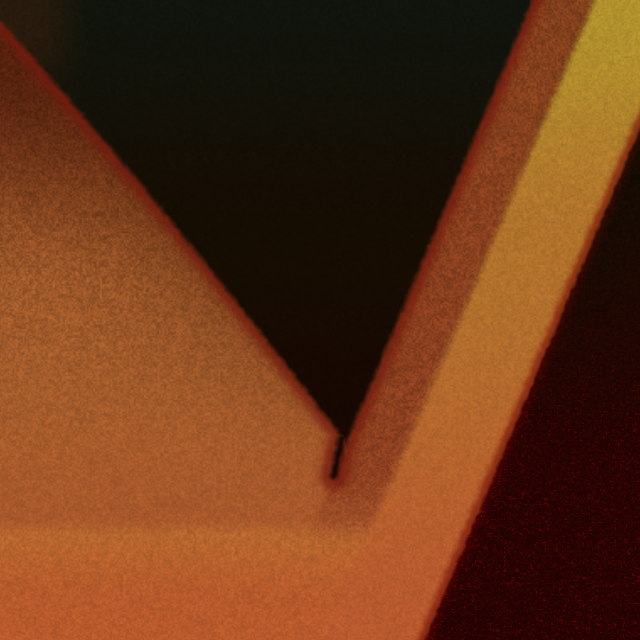
Write a WebGL 1 fragment shader that draws this background.

```glsl
precision highp float;
uniform vec2 u_resolution;

float hash(vec2 p) {
  vec3 q = fract(vec3(p.xyx) * 0.1031);
  q += dot(q, q.yzx + 33.33);
  return fract((q.x + q.y) * q.z);
}

float noise(vec2 p) {
  vec2 cell = floor(p), f = fract(p);
  f = f * f * (3.0 - 2.0 * f);
  return mix(mix(hash(cell), hash(cell + vec2(1.0, 0.0)), f.x),
             mix(hash(cell + vec2(0.0, 1.0)), hash(cell + 1.0), f.x), f.y);
}

float segmentDistance(vec2 p, vec2 a, vec2 b) {
  vec2 ab = b - a;
  return length(p - a - ab * clamp(dot(p - a, ab) / dot(ab, ab), 0.0, 1.0));
}

// Bell-shaped falloff around zero
float bell(float x, float width) {
  return exp(-x * x / (width * width));
}

void main() {
  vec2 uv = gl_FragCoord.xy / u_resolution;
  float grain = 0.6 * noise(uv * 380.0) + 0.4 * noise(uv * 190.0 + 41.0) - 0.5;
  float fleck = noise(uv * 420.0 + 97.0);
  vec2 p = uv + 0.003 * (vec2(noise(uv * 130.0), noise(uv * 130.0 + 57.0)) - 0.5);

  // Slanted coordinate: constant along the right-hand stripes
  float slant = p.x - 0.42 * p.y;
  float leftSide = (p.y - 0.967 + 1.13 * p.x + 0.17 * p.x * p.x) / 1.55;
  float wedge = min(leftSide, (0.413 - slant) / 1.085);
  float notch = 0.007 - segmentDistance(p, vec2(0.534, 0.315), vec2(0.522, 0.257));
  wedge = max(wedge, notch);
  float outer = (slant - 0.661) / 1.085;

  // Left plane: lit from below, shaded towards the wedge
  vec3 plane = mix(vec3(0.72, 0.35, 0.17), vec3(0.64, 0.36, 0.17), smoothstep(0.0, 0.45, p.y));
  plane = mix(plane, vec3(0.30, 0.10, 0.04), smoothstep(0.53, 0.95, p.y));
  float shade = exp(-max(-leftSide, 0.0) / 0.11) * smoothstep(0.2, 0.6, p.y);
  plane = mix(plane, vec3(0.36, 0.16, 0.06), 0.55 * shade);
  float ledge = smoothstep(0.16, 0.19, p.y);
  plane += vec3(0.02, 0.045, 0.01) * (1.0 - ledge) * smoothstep(0.06, 0.17, p.y);
  plane -= vec3(0.03, 0.01, 0.0) * ledge * (1.0 - smoothstep(0.19, 0.32, p.y));

  // Gold stripe
  vec3 gold = mix(vec3(0.72, 0.35, 0.18), vec3(0.69, 0.45, 0.17), smoothstep(0.0, 0.68, p.y));
  gold = mix(gold, vec3(0.69, 0.57, 0.17), smoothstep(0.62, 1.0, p.y));
  float goldMask = smoothstep(0.492, 0.518, slant);
  vec3 color = mix(plane, gold, goldMask);

  // Rust stripe, dissolving at its foot
  vec3 rust = mix(vec3(0.57, 0.25, 0.13), vec3(0.51, 0.25, 0.11), p.y);
  float rustMask = smoothstep(0.400, 0.425, slant) * (1.0 - goldMask);
  rustMask *= smoothstep(0.13, 0.27, p.y);
  color = mix(color, rust, rustMask);

  // Film grain on the lit surfaces
  float roughness = mix(0.16 + 0.16 * smoothstep(0.2, 0.7, p.y), 0.13, goldMask);
  roughness = mix(roughness, 0.30, rustMask);
  color *= 1.0 + 1.3 * roughness * grain;

  // Red rims
  color = mix(color, vec3(0.45, 0.10, 0.05), 0.75 * bell(wedge + 0.004, 0.013));
  color = mix(color, vec3(0.50, 0.11, 0.04), 0.75 * bell(outer + 0.002, 0.008));

  // Dark wedge, cool at the top and warm at the tip
  vec3 hollow = mix(vec3(0.095, 0.025, 0.008), vec3(0.085, 0.050, 0.008), smoothstep(0.25, 0.65, p.y));
  hollow = mix(hollow, vec3(0.065, 0.080, 0.050), smoothstep(0.62, 1.02, p.y));
  float haze = (1.0 - smoothstep(0.05, 0.15, p.x)) * smoothstep(0.82, 0.95, p.y);
  hollow += vec3(0.09, 0.025, 0.0) * haze;
  hollow *= 1.0 + 0.25 * grain;
  color = mix(color, hollow, smoothstep(-0.005, 0.007, wedge));

  // Dark outer field with red flecks
  vec3 field = mix(vec3(0.15, 0.010, 0.008), vec3(0.080, 0.045, 0.008), smoothstep(0.2, 0.8, p.y));
  field *= 1.0 + 0.6 * grain;
  field.r += 0.22 * smoothstep(0.68, 1.0, fleck) * (1.0 - smoothstep(0.1, 0.7, p.y));
  field.r += 0.12 * bell(outer, 0.012);
  color = mix(color, field, smoothstep(-0.002, 0.006, outer));

  gl_FragColor = vec4(clamp(color, 0.0, 1.0), 1.0);
}
```
